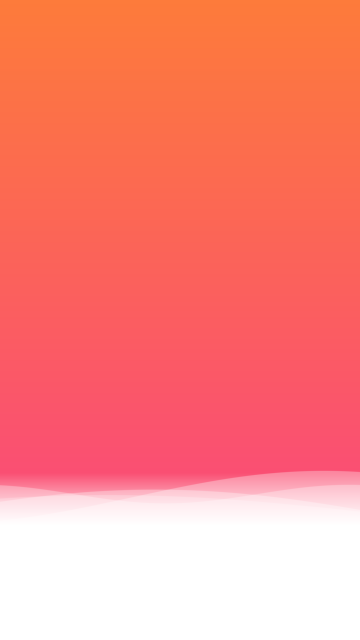
A Shadertoy shader for this background:

```glsl
const vec3 ORANGE = vec3(0.992, 0.482, 0.230);
const vec3 PINK = vec3(0.980, 0.310, 0.450);
const vec3 WHITE = vec3(1.0);

const float HORIZON = 0.261;   // where the sky starts to fade
const float FOAM_LINE = 0.178; // where the fade becomes solid

// Height of a cosine swell with its crest at crestX
float swell(float x, float crestX, float frequency, float middle, float amplitude) {
    return middle + amplitude * cos((x - crestX) * frequency);
}

// Smooth coverage of the region below a height
float below(float y, float height, float softness) {
    return smoothstep(-softness, softness, height - y);
}

// Translucent white layer over a colour
vec3 veil(vec3 color, float coverage, float opacity) {
    return mix(color, WHITE, coverage * opacity);
}

vec3 skyGradient(float y) {
    return mix(PINK, ORANGE, clamp((y - HORIZON) / (1.0 - HORIZON), 0.0, 1.0));
}

void mainImage(out vec4 fragColor, in vec2 fragCoord) {
    vec2 uv = fragCoord / iResolution.xy;
    float edge = 0.75 / iResolution.y;

    // Sky and the mist below it
    vec3 color = skyGradient(uv.y);
    float mist = clamp((HORIZON - uv.y) / (HORIZON - FOAM_LINE), 0.0, 1.0);
    color = veil(color, mist, 1.0);

    // Overlapping swells
    float rising = swell(uv.x, 0.90, 2.95, 0.2230, 0.0413);
    float valley = swell(uv.x, 0.97, 6.16, 0.2280, 0.0145);
    float mound = swell(uv.x, 0.43, 2.10, 0.1850, 0.0500);
    float lowMound = swell(uv.x, 0.30, 2.05, 0.1965, 0.0300);

    color = veil(color, below(uv.y, rising, edge), 0.32);
    color = veil(color, below(uv.y, valley, edge), 0.30);
    color = veil(color, below(uv.y, mound, edge), 0.32);
    color = veil(color, below(uv.y, lowMound, edge), 0.22);

    fragColor = vec4(color, 1.0);
}
```
